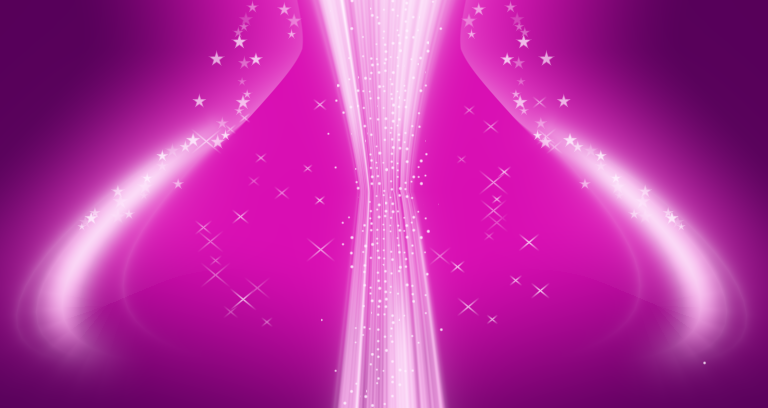
This background is drawn by a Shadertoy shader. Its source:

```glsl
// Magenta stage backdrop: mirrored glowing wings, a column of light, stars and sparkles.
const vec3 DARK = vec3(0.34, 0.0, 0.35);
const vec3 MAGENTA = vec3(0.85, 0.05, 0.70);
const vec3 PALE = vec3(1.0, 0.95, 1.0);
const float AXIS_SHIFT = 0.006;
const float WAIST = 0.53;
const float STRANDS = 4.0;
const float CURVE_STEPS = 18.0;
const float STARS = 36.0;
const float SPARKLES = 38.0;
const float DOT_CELL = 0.017;

float hash(float x, float y) {
    vec3 h = fract(vec3(x, y, x) * 0.1031);
    h += dot(h, h.yzx + 33.33);
    return fract((h.x + h.y) * h.z);
}

float gradientNoise(float x) {
    float i = floor(x), f = x - i;
    float a = hash(i, 1.0) * 2.0 - 1.0, b = hash(i + 1.0, 1.0) * 2.0 - 1.0;
    return 2.0 * mix(a * f, b * (f - 1.0), smoothstep(0.0, 1.0, f));
}

float bell(float x, float width) { return exp(-x * x / (width * width)); }

// Distance to a cubic curve, and the parameter of its nearest point
vec2 curve(vec2 p, vec2 a, vec2 b, vec2 c, vec2 d) {
    vec2 best = vec2(9, 0), last = a;
    for (float i = 1.0; i <= CURVE_STEPS; i++) {
        float t = i / CURVE_STEPS, r = 1.0 - t;
        vec2 point = r * r * (r * a + 3.0 * t * b) + t * t * (3.0 * r * c + t * d);
        vec2 span = point - last, rel = p - last;
        float h = clamp(dot(rel, span) / dot(span, span), 0.0, 1.0);
        float dist = length(rel - h * span);
        if (dist < best.x) best = vec2(dist, t + (h - 1.0) / CURVE_STEPS);
        last = point;
    }
    return best;
}

// Outward distance from the inner edge of a wing
float wingEdge(vec2 q) {
    float drop = 0.87 - q.y;
    float edge = 0.168 + 0.47 * (drop + sqrt(drop * drop + 0.0036));
    return (q.x - edge - 0.25 * max(q.y - 0.88, 0.0)) / 1.35;
}

// Shade left by the wing: a veil and nested hooked strands
float wingShade(vec2 q, float outward, float pixel) {
    float softness = mix(0.16, pixel * 1.5, smoothstep(0.42, 0.72, q.y));
    float veil = smoothstep(0.0, softness, outward) * exp(-max(outward, 0.0) / 0.085);
    veil *= mix(0.45, 0.16, smoothstep(0.62, 1.0, q.y)) * smoothstep(0.2, 0.6, q.y);
    float shade = 1.0 - veil;
    for (float i = 0.0; i < STRANDS; i++) {
        float f = sqrt(i / (STRANDS - 1.0));
        vec2 s = curve(q, vec2(0.40 + 0.02 * f, 0.66 + 0.03 * f), vec2(0.62 + 0.26 * f, 0.43),
                       vec2(0.80 + 0.28 * f, 0.20 - 0.10 * f), vec2(0.38 + 0.30 * f, 0.11));
        float fade = smoothstep(-0.1, 0.2, s.y) * (1.0 - smoothstep(0.4, 1.0, s.y));
        shade *= 1.0 - fade * 0.16 * exp(-s.x / 0.016);
        if (i == 1.0) {
            shade *= 1.0 - fade * 0.78 * bell(s.x, mix(0.035, 0.075, s.y));
            shade *= 1.0 - fade * 0.32 * exp(-s.x / 0.08);
        }
    }
    return shade;
}

// Shade left by the column: streaks, bright folds and a halo
float columnShade(vec2 p) {
    float up = max(p.y - WAIST, 0.0) / (1.0 - WAIST), down = max(WAIST - p.y, 0.0) / WAIST;
    float left = -0.06 - 0.11 * pow(up, 1.2) - 0.06 * down;
    float right = 0.08 + 0.10 * pow(up, 1.5) + 0.085 * pow(down, 0.8);
    float u = (p.x - left) / (right - left);
    float body = smoothstep(-0.03, 0.1, u) * (1.0 - smoothstep(0.85, 1.03, u));
    float streak = gradientNoise(u * 17.0 + 5.0) + 0.6 * gradientNoise(u * 41.0);
    float shade = 1.0 - body * clamp(0.36 + 0.25 * up + 0.12 * down + 0.3 * streak, 0.0, 1.0);
    shade *= 1.0 - smoothstep(0.0, 0.5, up) * 0.65 * (bell(u - 0.13, 0.06) + bell(u - 0.7, 0.17));
    float fold = 0.75 * bell(u - 0.62, 0.13) + 0.3 * bell(u - 0.15, 0.1);
    shade *= 1.0 - smoothstep(0.1, 0.8, down) * fold;
    shade *= 1.0 - smoothstep(0.0, 0.3, down) * 0.55 * bell(u - 0.93, 0.03);
    float outside = max(max(left - p.x, p.x - right), 0.0);
    return shade * (1.0 - (0.12 + 0.16 * up) * exp(-outside / 0.035));
}

// Fine dots in the heart of the column
float glitter(vec2 p, float pixel) {
    vec2 c = floor(p / DOT_CELL);
    vec2 jitter = 0.25 + 0.5 * vec2(hash(c.x + 3.0, c.y), hash(c.x, c.y + 17.0));
    float dist = length(p - (c + jitter) * DOT_CELL), radius = 0.0036 * jitter.x + 0.0008;
    float density = bell(p.x - 0.015, 0.075) * (0.4 + 0.4 * bell(p.y - 0.55, 0.35));
    return step(hash(c.x, c.y), density) * (1.0 - smoothstep(-pixel, pixel, dist - radius));
}

// Five-pointed stars along the outside of a wing
float stars(vec2 q, float pixel) {
    float light = 0.0, sector = 1.25664;
    for (float i = 0.5; i < STARS; i++) {
        float t = i / STARS;
        vec2 d = q - mix(vec2(0.27 + 0.12 * t, 1.0 - 0.48 * t), vec2(0.76, 0.45), t * t);
        d -= (hash(i, 2.0) - 0.5) * mix(0.17, 0.06, t) * vec2(0.9, 0.45);
        float a = abs(mod(atan(d.x, d.y) + 0.5 * sector, sector) - 0.5 * sector);
        vec2 corner = length(d) * vec2(cos(a), sin(a)) - vec2(mix(0.008, 0.018, hash(i, 5.0)), 0);
        float inside = 1.0 - smoothstep(-pixel, pixel, dot(corner, vec2(0.35, 0.937)));
        light = max(light, inside * mix(0.2, 0.85, hash(i, 9.0)));
    }
    return light;
}

// Thin diagonal crosses beside the column
float sparkles(vec2 p, float pixel) {
    float light = 0.0;
    for (float i = 0.0; i < SPARKLES; i++) {
        float x = mix(0.14, 0.44, hash(i, 21.0)) * (mod(i, 2.0) * 2.0 - 1.0);
        vec2 d = p - vec2(x, mix(0.2, 0.76, (i + hash(i, 31.0)) / SPARKLES));
        vec2 along = abs(0.77 * d.x + vec2(0.64, -0.64) * d.y);
        vec2 across = abs(0.77 * d.y + vec2(-0.64, 0.64) * d.x);
        vec2 rays = max(1.0 - along / mix(0.015, 0.05, pow(hash(i, 41.0), 2.0)), 0.0);
        rays *= 1.0 - smoothstep(0.0, 0.0012 + pixel, across);
        light = max(light, mix(0.3, 0.85, hash(i, 51.0)) * max(rays.x, rays.y));
    }
    return light;
}

void mainImage(out vec4 fragColor, in vec2 fragCoord) {
    float pixel = 1.0 / iResolution.y;
    vec2 p = fragCoord * pixel;
    p.x += AXIS_SHIFT - 0.5 * iResolution.x * pixel;
    vec2 q = vec2(abs(p.x), p.y);
    float outward = wingEdge(q);
    float ambience = 1.0 - smoothstep(0.0, 0.42, outward);
    ambience *= smoothstep(-0.3, 0.35, p.y - 0.28 * q.x);
    float light = 1.0 - wingShade(q, outward, pixel) * columnShade(p);
    vec3 color = mix(DARK, MAGENTA, min(max(ambience, light * 1.3), 1.0));
    float details = max(stars(q, pixel), max(sparkles(p, pixel), 0.85 * glitter(p, pixel)));
    fragColor = vec4(mix(mix(color, PALE, light), PALE, details), 1);
}
```
